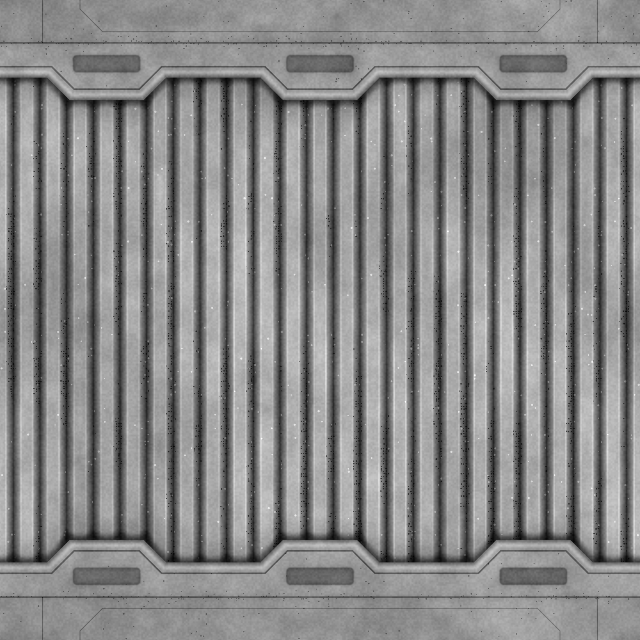
Reproduce this texture procedurally as a WebGL 2 fragment shader.

```glsl
#version 300 es
precision highp float;
// Corrugated grey metal wall panel between notched rails, worn and grimy, tiling both ways.
uniform vec2 u_resolution;
out vec4 fragColor;

float hash(vec2 cell) {
    uvec2 q = uvec2(cell) * uvec2(1597u, 3812u) + 77u;
    uint n = (q.x ^ (q.y * 2654u)) * 277803u + q.y * 9781u;
    n = (n ^ (n >> 15)) * 739983u;
    n = (n ^ (n >> 13)) * 435761u;
    return float((n ^ (n >> 16)) & 65535u) / 65535.0;
}

// Value noise that wraps after a whole number of cells
float noise(vec2 uv, vec2 cells) {
    vec2 p = uv * cells, i = floor(p), f = fract(p);
    f = f * f * (3.0 - 2.0 * f);
    vec2 a = mod(i, cells), b = mod(i + 1.0, cells);
    return mix(mix(hash(a), hash(vec2(b.x, a.y)), f.x),
               mix(hash(vec2(a.x, b.y)), hash(b), f.x), f.y);
}

float fbm(vec2 uv, vec2 cells) {
    float sum = 0.0, amp = 0.5;
    for (int i = 0; i < 5; i++) {
        sum += amp * noise(uv, cells);
        cells *= 2.0;
        amp *= 0.5;
    }
    return sum / 0.97;
}

// Jittered round specks, present in a given fraction of the cells
float specks(vec2 uv, float cells, float density) {
    vec2 p = uv * cells, id = mod(floor(p), cells);
    vec2 centre = 0.35 + 0.3 * vec2(hash(id + 211.0), hash(id + 503.0));
    float radius = 0.14 + 0.2 * hash(id + 809.0);
    float dist = length(fract(p) - centre);
    return step(hash(id), density) * (1.0 - smoothstep(radius * 0.5, radius + 0.14, dist));
}

float line(float dist, float width) {
    float aa = 12.0 / u_resolution.y;
    return 1.0 - smoothstep(max(width - aa, 0.0), width + aa, abs(dist));
}

float roundedBox(vec2 p, vec2 halfSize, float radius) {
    vec2 q = abs(p) - halfSize + radius;
    return length(max(q, 0.0)) + min(max(q.x, q.y), 0.0) - radius;
}

void main() {
    vec2 uv = gl_FragCoord.xy / u_resolution;
    vec2 p = uv * 24.0;                        // one rib per unit
    float aa = 24.0 / u_resolution.y;
    vec2 c = abs(p - 12.0);                    // mirrored about the middle
    float notchX = abs(mod(p.x, 8.0) - 4.0);   // three notches across

    float cloud = fbm(uv, vec2(5.0, 4.0)) - 0.5;
    float mottle = fbm(uv, vec2(36.0)) - 0.5;
    float streak = fbm(uv, vec2(48.0, 5.0)) - 0.5;
    float grain = noise(uv, vec2(360.0)) - 0.5;
    float grime = fbm(uv + 0.37, vec2(24.0, 9.0));

    // Positive inside the plates, negative over the rail and the ribs
    float plateDist = max(c.y - 9.5, min(c.y - 8.656, (c.y - notchX - 7.4375) * 0.7071));
    float ribDist = -plateDist - 0.41;

    // Ribs: flat crown, bright creases, sloped sides into dark grooves
    float r = fract(p.x + 0.5) - 0.5;
    float t = abs(r);
    float slope = clamp((0.5 - t) / 0.28 - 0.25 * (grime - 0.5), 0.0, 1.0);
    float rib = 0.15 + 0.45 * pow(slope, 0.75);
    rib = mix(rib, 0.665, 1.0 - smoothstep(0.19, 0.25, t));
    rib += line(t - 0.225, 0.035) * (0.09 + 0.12 * streak);
    rib *= 1.0 + 0.5 * cloud + 0.18 * streak + 0.16 * mottle;
    float dirt = smoothstep(0.2, 0.4, r) + 0.6 * smoothstep(0.38, 0.48, -r);
    rib *= 1.0 - 0.6 * specks(uv, 256.0, dirt * 0.6 * smoothstep(0.42, 0.68, grime));
    rib += 0.2 * specks(uv + 0.5, 192.0, 0.015 + 0.05 * smoothstep(0.35, 0.5, t));

    // Scalloped contact shadow at the rib ends
    rib *= mix(0.38, 1.0, smoothstep(-0.05, 0.34, ribDist - 0.7 * t * t));
    rib *= mix(0.85, 1.0, smoothstep(0.0, 1.1, ribDist));

    // Plates with seams and a thin chamfered inlay line
    float plate = 0.595 + 0.16 * cloud + 0.16 * mottle;
    float seam = c.y - 10.39;
    plate += 0.025 * (1.0 - smoothstep(0.0, 0.1, seam));
    plate -= 0.07 * exp(-abs(seam) * 9.0);
    plate -= 0.27 * line(seam, 0.022);
    plate -= 0.22 * line(c.x - 10.4, 0.018) * step(0.0, seam);
    float edgeY = 12.0 - c.y;
    float inlay = max(max(c.x - 9.0, edgeY - 1.19), (c.x + edgeY - 9.34) * 0.7071);
    plate -= 0.17 * line(inlay, 0.016);
    plate *= 1.0 - 0.35 * specks(uv, 256.0, 0.015 + 0.3 * exp(-abs(seam) * 12.0));

    // Recessed slot above each notch
    float slot = roundedBox(vec2(notchX, c.y - 9.61), vec2(1.25, 0.31), 0.14);
    float recess = 0.42 + 0.12 * mottle - 0.12 * exp(-abs(slot) * 14.0);
    plate -= 0.09 * exp(-max(slot, 0.0) * 13.0);
    plate = mix(plate, recess, 1.0 - smoothstep(-0.04, 0.04 + aa * 0.5, slot));

    // Bevelled rail that follows the notches
    float rail = 0.6 + 0.12 * cloud + 0.14 * mottle;
    rail += 0.11 * exp(-pow((plateDist + 0.2) / 0.075, 2.0));
    rail -= 0.2 * smoothstep(0.25, 0.43, -plateDist);
    float shade = mix(rail, plate, smoothstep(-aa * 0.5, aa * 0.5, plateDist));
    shade -= 0.26 * line(plateDist, 0.03);
    shade = mix(shade, rib, smoothstep(-aa * 0.5, aa * 0.5, ribDist));

    shade += 0.06 * grain;
    fragColor = vec4(vec3(clamp(shade, 0.0, 1.0)), 1.0);
}
```
